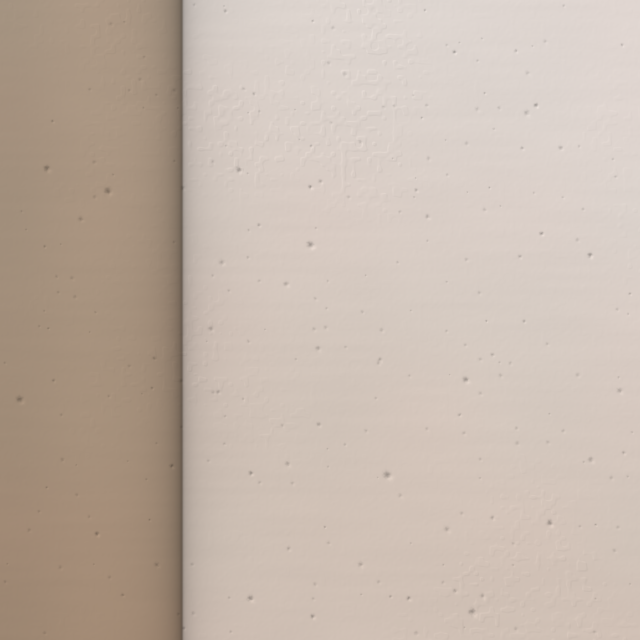
Write a Shadertoy shader that draws this texture.

```glsl
// Two pale plaster walls meeting at a soft shaded vertical corner, with pits and fine grain.

float hash(vec2 p) {
    vec3 q = fract(p.xyx * vec3(0.1031, 0.1030, 0.0973));
    q += dot(q, q.yzx + 33.33);
    return fract((q.x + q.y) * q.z);
}

float noise(vec2 p) {
    vec2 i = floor(p), f = fract(p);
    f = f * f * (3.0 - 2.0 * f);
    return mix(mix(hash(i), hash(i + vec2(1, 0)), f.x),
               mix(hash(i + vec2(0, 1)), hash(i + vec2(1, 1)), f.x), f.y);
}

float fbm(vec2 p) {
    float sum = 0.0, amp = 0.5;
    for (int i = 0; i < 4; i++) {
        sum += amp * noise(p);
        p = mat2(1.6, 1.2, -1.2, 1.6) * p + 7.3;
        amp *= 0.5;
    }
    return sum;
}

// Sparse holes, one candidate per cell: a dark hollow with a lit lower right lip
float pits(vec2 p, float cells, float chance, float radius) {
    vec2 id = floor(p * cells);
    if (hash(id + cells) > chance) return 0.0;
    vec2 centre = 0.25 + 0.5 * vec2(hash(id + 17.0), hash(id + 43.0));
    vec2 d = (fract(p * cells) - centre) / cells;
    float r = radius * mix(0.55, 1.2, hash(id + 71.0));
    d += 0.5 * r * (vec2(noise(p * 330.0), noise(p * 330.0 + 50.0)) - 0.5);
    float hollow = exp(-dot(d, d) / (r * r));
    vec2 lip = d - r * vec2(0.9, -1.1);
    return 0.35 * exp(-dot(lip, lip) / (r * r)) - hollow;
}

// Height of the rough plaster skin, stronger in worn patches
float grain(vec2 p) {
    float worn = smoothstep(0.45, 0.7, fbm(p * 5.0 + 3.0));
    float bumps = smoothstep(0.55, 0.85, noise(p * 125.0));
    return bumps * (0.2 + worn) + 0.25 * noise(p * 210.0);
}

void mainImage(out vec4 fragColor, in vec2 fragCoord) {
    vec2 uv = fragCoord / iResolution.xy;
    float px = 1.0 / iResolution.x;
    float side = uv.x - 0.285;
    float dist = abs(side);

    // Shaded wall on the left, darkening into the corner
    vec3 shade = mix(vec3(0.645, 0.55, 0.465), vec3(0.675, 0.6, 0.525), uv.y);
    shade *= 1.0 - 0.25 * exp(-dist / 0.03) - 0.12 * exp(-dist / 0.008);
    shade *= 1.0 - 0.04 * smoothstep(0.12, 0.285, dist);

    // Bright wall on the right, palest towards the upper right
    float glow = smoothstep(0.25, 1.1, 0.75 * uv.y + 0.35 * uv.x);
    vec3 lit = mix(vec3(0.815, 0.755, 0.71), vec3(0.875, 0.84, 0.82), glow);
    lit *= 1.0 - 0.1 * exp(-dist / 0.05) - 0.12 * exp(-dist / 0.012);

    float onLit = smoothstep(-1.5 * px, 1.5 * px, side);
    vec3 col = mix(shade, lit, onLit);
    col *= 1.0 - 0.1 * exp(-dist * dist / 0.000008);

    // Broad stains and faint horizontal trowel marks
    col *= 1.0 + 0.025 * (fbm(uv * 4.0) - 0.47);
    col *= 1.0 + 0.012 * (noise(uv * vec2(9.0, 90.0)) - 0.5);
    col.r += 0.012 * (noise(uv * 6.0 + 20.0) - 0.5);

    // Relief lit from the upper left, then holes of three sizes
    float relief = grain(uv) - grain(uv + vec2(-0.002, 0.002));
    col *= 1.0 + 0.03 * relief * mix(0.7, 1.0, onLit);
    float holes = 0.25 * pits(uv, 9.0, 0.3, 0.0042)
                + 0.16 * pits(uv + 0.37, 19.0, 0.16, 0.003)
                + 0.1 * pits(uv + 0.71, 38.0, 0.13, 0.0024);
    col *= 1.0 + holes;

    fragColor = vec4(clamp(col, 0.0, 1.0), 1.0);
}
```
